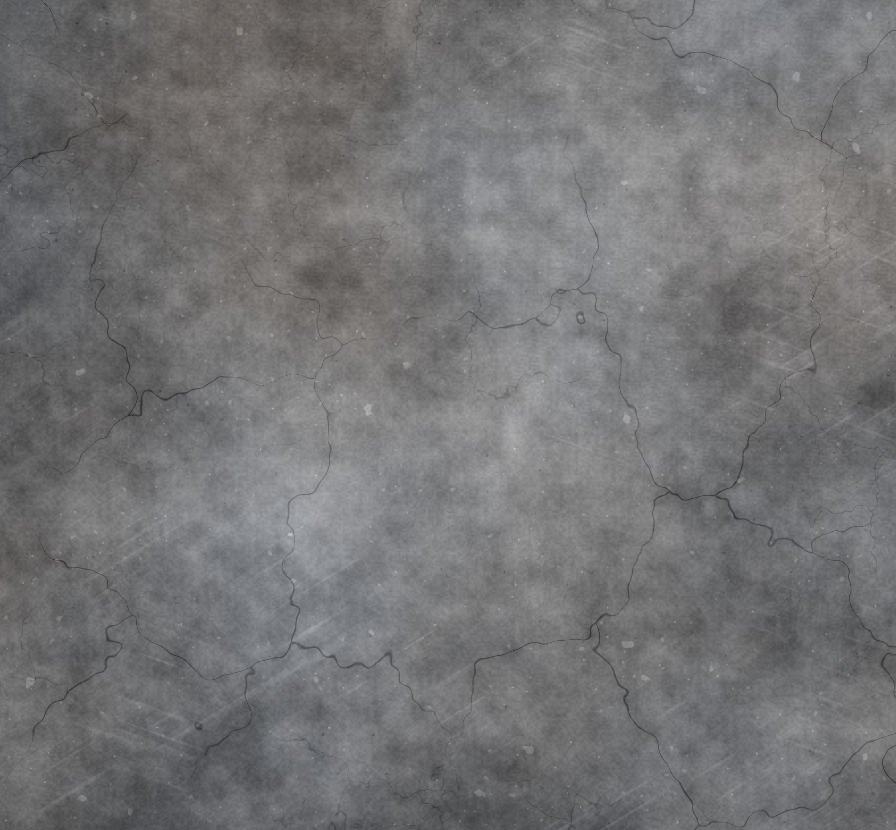
This texture is drawn by a WebGL 2 fragment shader. Its source:

```glsl
#version 300 es
precision highp float;
// Weathered grey concrete: cloudy stains, fine grain, hairline cracks, pale chips and scuffs.
uniform vec2 u_resolution;
out vec4 fragColor;

float hash(vec2 p) {
  return fract(sin(dot(p, vec2(127.1, 311.7))) * 43758.545);
}

vec2 hash2(vec2 p) {
  return vec2(hash(p), hash(p + vec2(37.2, 17.9)));
}

float noise(vec2 p) {
  vec2 i = floor(p), f = fract(p);
  f = f * f * (3.0 - 2.0 * f);
  return mix(mix(hash(i), hash(i + vec2(1, 0)), f.x),
             mix(hash(i + vec2(0, 1)), hash(i + vec2(1, 1)), f.x), f.y);
}

// Layered noise, centred on zero
float fbm(vec2 p) {
  float sum = 0.0, amp = 0.5;
  for (int i = 0; i < 5; i++) {
    sum += amp * (noise(p) - 0.5);
    p = mat2(1.6, 1.2, -1.2, 1.6) * p + 7.3;
    amp *= 0.52;
  }
  return sum;
}

// Distance to the nearest border between irregular cells
float cellBorder(vec2 p) {
  vec2 cell = floor(p), f = fract(p), nearCell, nearPoint;
  float best = 8.0;
  for (int y = -1; y <= 1; y++)
    for (int x = -1; x <= 1; x++) {
      vec2 g = vec2(x, y);
      vec2 r = g + hash2(cell + g) - f;
      if (dot(r, r) < best) { best = dot(r, r); nearCell = g; nearPoint = r; }
    }
  float border = 8.0;
  for (int y = -2; y <= 2; y++)
    for (int x = -2; x <= 2; x++) {
      vec2 g = nearCell + vec2(x, y);
      vec2 r = g + hash2(cell + g) - f;
      vec2 d = r - nearPoint;
      if (dot(d, d) > 1e-4) border = min(border, dot(0.5 * (r + nearPoint), normalize(d)));
    }
  return border;
}

// Wandering crack network; returns distance in canvas heights
float crackDistance(vec2 p, float scale, float wander, float seed) {
  vec2 q = p * scale + seed;
  vec2 bend = vec2(fbm(q * 1.7), fbm(q * 1.7 + 31.0));
  vec2 jag = vec2(noise(q * 14.0), noise(q * 14.0 + 53.0)) - 0.5;
  return cellBorder(q + wander * bend + 0.045 * jag) / scale;
}

float hairline(float d, float halfWidth, float px) {
  return 1.0 - smoothstep(halfWidth - 0.8 * px, halfWidth + 0.8 * px, d);
}

// Sparse irregular flecks on a jittered grid
float flecks(vec2 p, float scale, float share, float radius, float px, float seed) {
  vec2 q = p * scale + seed, cell = floor(q);
  vec2 offset = (fract(q) - 0.25 - 0.5 * hash2(cell)) / scale;
  float size = radius * mix(0.4, 1.0, hash(cell + 4.7));
  float angle = 6.283 * hash(cell + 9.1);
  offset = mat2(cos(angle), sin(angle), -sin(angle), cos(angle)) * offset;
  float d = length(offset * vec2(1.0, 1.5)) + size * 0.9 * (noise(offset / size * 1.6 + cell) - 0.5);
  float present = step(hash(cell + 2.3), share);
  return present * (1.0 - smoothstep(size - px, size + px, d));
}

// Thin broken scrapes running along one direction
float scuffs(vec2 p, float angle) {
  vec2 q = mat2(cos(angle), -sin(angle), sin(angle), cos(angle)) * p;
  float streak = smoothstep(0.74, 0.95, noise(q * vec2(9.0, 190.0)));
  return streak * smoothstep(0.08, 0.25, fbm(p * 4.0 + angle * 11.0));
}

void main() {
  float px = 1.0 / u_resolution.y;
  vec2 p = gl_FragCoord.xy * px;

  // Broad light and dark areas
  float tone = 0.462 + 0.28 * fbm(p * 2.3 + 4.0);
  tone += 0.045 * exp(-5.0 * dot(p - vec2(0.58, 0.5), p - vec2(0.58, 0.5)));
  tone -= 0.075 * exp(-6.0 * dot(p - vec2(0.25, 1.0), p - vec2(0.25, 1.0)));
  tone -= 0.025 * smoothstep(0.25, 0.0, p.y);

  // Mottling, blotches and grain
  float blotch = fbm(p * 8.0 + 15.0);
  tone += 0.19 * blotch + 0.16 * fbm(p * 42.0);
  tone -= 0.05 * smoothstep(0.03, 0.22, fbm(p * 15.0 + 60.0)) * smoothstep(-0.05, 0.15, fbm(p * 3.0 + 80.0));
  tone += 0.06 * (noise(p * 420.0) - 0.5) + 0.035 * (noise(p * 210.0 + 9.0) - 0.5);

  // Cracks from long and dark to short and faint
  float longCrack = crackDistance(p, 3.1, 0.75, 2.6);
  float branch = crackDistance(p, 6.5, 0.8, 21.4);
  float craze = crackDistance(p, 14.0, 0.9, 47.8);
  float longMask = smoothstep(-0.14, 0.04, fbm(p * 3.5 + 23.0));
  float branchMask = smoothstep(-0.02, 0.12, fbm(p * 5.0 + 41.0));
  float crazeMask = smoothstep(0.04, 0.17, fbm(p * 6.0 + 67.0));
  float width = mix(0.0003, 0.0013, noise(p * 24.0));
  tone -= longMask * (0.15 * hairline(longCrack, width, px) + 0.018 * exp(-longCrack * 130.0));
  tone -= 0.10 * branchMask * hairline(branch, 0.0005, px);
  tone -= 0.07 * crazeMask * hairline(craze, 0.0003, px);

  // Scuffs, pale chips, bright specks and dark pits
  tone += 0.06 * scuffs(p, 0.55) + 0.05 * scuffs(p, -0.35);
  tone += 0.11 * flecks(p, 15.0, 0.09, 0.008, px, 3.0);
  tone += 0.09 * flecks(p, 38.0, 0.12, 0.0032, px, 11.0);
  tone += 0.17 * flecks(p, 62.0, 0.13, 0.0014, px, 29.0);
  tone -= 0.10 * flecks(p, 50.0, 0.08, 0.0017, px, 71.0);

  // Near-neutral tint drifting between cool and warm
  float warmth = 0.05 * fbm(p * 3.0 + 90.0);
  vec3 color = tone + vec3(warmth, -0.001, 0.003 - warmth);
  fragColor = vec4(clamp(color, 0.0, 1.0), 1.0);
}
```
